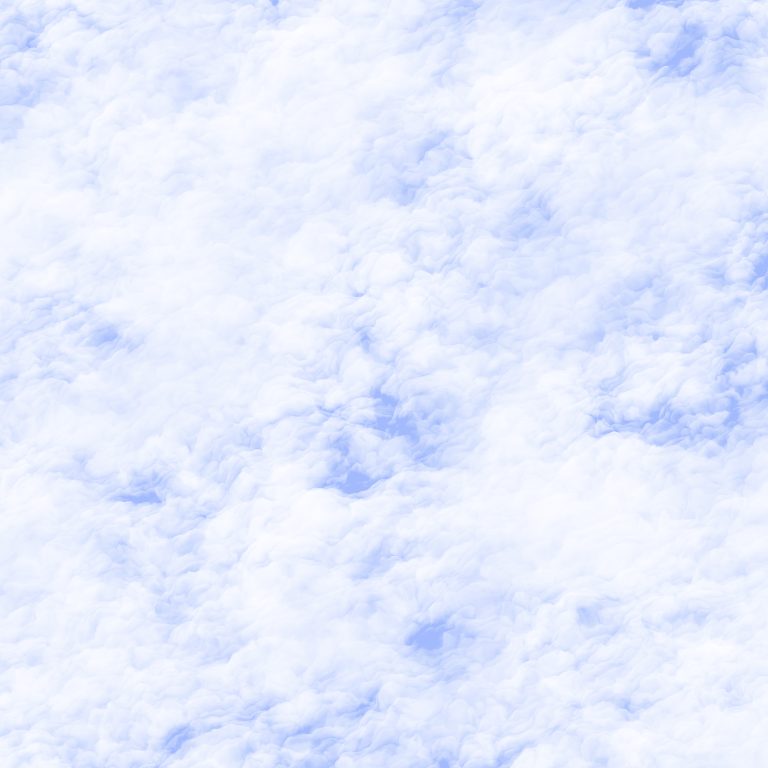
A three.js fragment shader for this texture:

```glsl
// Dense bright cloud cover: billowing white puffs with pale blue shaded hollows.
varying vec2 vUv;

const vec3 SHADE_TINT = vec3(1.0, 0.74, 0.035); // light removed per unit of shade
const float MEDIAN_SHADE = 0.088;
const float SHADE_SPREAD = 0.57;
const float MAX_SHADE = 0.36;
const float TILT = 0.40;           // drift direction in radians
const float STRETCH = 1.2;         // elongation along the drift
const float BROAD_SCALE = 6.5;
const float BROAD_WEIGHT = 0.62;
const float WARP_SCALE = 19.0;
const float WARP_AMOUNT = 0.0052;
const float PUFF_SCALE = 9.0;      // largest puffs per canvas
const float PUFF_WEIGHT = 0.66;
const float PUFF_GAIN = 0.95;
const float RIM_WIDTH = 0.003;     // softness of the upper puff edges
const float FLAKE_SCALE = 38.0;
const float FLAKE_WEIGHT = 0.32;
const float NOISE_DEVIATION = 0.214;

float hash(vec2 p) {
  return fract(sin(dot(p, vec2(127.1, 311.7))) * 43758.5453);
}

float noise(vec2 p) {
  vec2 cell = floor(p);
  vec2 f = fract(p);
  f = f * f * (3.0 - 2.0 * f);
  return mix(mix(hash(cell), hash(cell + vec2(1.0, 0.0)), f.x),
             mix(hash(cell + vec2(0.0, 1.0)), hash(cell + vec2(1.0)), f.x), f.y);
}

// Fractal noise scaled to zero mean and unit deviation
float fbm(vec2 p) {
  mat2 turn = mat2(1.6, 1.2, -1.2, 1.6);
  float sum = 0.0;
  float power = 0.0;
  float amplitude = 1.0;
  for (int i = 0; i < 5; i++) {
    sum += amplitude * (noise(p) - 0.5);
    power += amplitude * amplitude;
    p = turn * p + 17.3;
    amplitude *= 0.56;
  }
  return sum / (NOISE_DEVIATION * sqrt(power));
}

// Overlapping puffs, lower rows in front: lit crisp tops, shaded soft bases
float puffLayer(vec2 p, float rim) {
  vec2 home = floor(p);
  float tone = 0.5;
  for (int row = 0; row < 3; row++) {
    for (int column = 0; column < 3; column++) {
      vec2 cell = home + vec2(float(column) - 1.0, 1.0 - float(row));
      vec2 jitter = vec2(hash(cell + 3.7), hash(cell + 8.1)) - 0.5;
      float radius = mix(0.6, 1.05, hash(cell + 15.4));
      vec2 q = (p - cell - 0.5 - 0.8 * jitter) / radius;
      float edge = mix(0.6, rim, smoothstep(-0.5, 0.3, q.y));
      float cover = 1.0 - smoothstep(1.0 - edge, 1.0, length(q));
      float puffTone = 0.3 - q.y + 0.9 * (hash(cell + 21.9) - 0.5);
      tone = mix(tone, puffTone, cover);
    }
  }
  return tone;
}

void main() {
  // Tilted, stretched coordinates with crumbled outlines
  vec2 along = vec2(cos(TILT), sin(TILT));
  vec2 p = vec2(dot(vUv, along) / STRETCH, dot(vUv, vec2(-along.y, along.x)));
  vec2 warp = vec2(fbm(p * WARP_SCALE + 5.2), fbm(p * WARP_SCALE + 41.8));
  vec2 crumbled = p + WARP_AMOUNT * warp;

  // Broad light and dark banks
  float depth = BROAD_WEIGHT * fbm(p * BROAD_SCALE + 9.6);

  // Puffs at several sizes and small flakes, rougher in some places than in others
  float roughness = mix(0.5, 1.5, noise(p * 8.0 + 63.0));
  float scale = PUFF_SCALE;
  float weight = PUFF_WEIGHT;
  for (int i = 0; i < 4; i++) {
    float rim = min(RIM_WIDTH * scale, 0.5);
    depth += roughness * weight * puffLayer(crumbled * scale + 31.7 * float(i), rim);
    scale *= 2.0;
    weight *= PUFF_GAIN;
  }
  depth += roughness * FLAKE_WEIGHT * fbm(crumbled * FLAKE_SCALE + 77.1);

  // Exponential shading keeps the lit parts calm and the hollows deep
  float shade = min(MEDIAN_SHADE * exp(SHADE_SPREAD * depth), MAX_SHADE);
  gl_FragColor = vec4(1.0 - shade * SHADE_TINT, 1.0);
}
```
